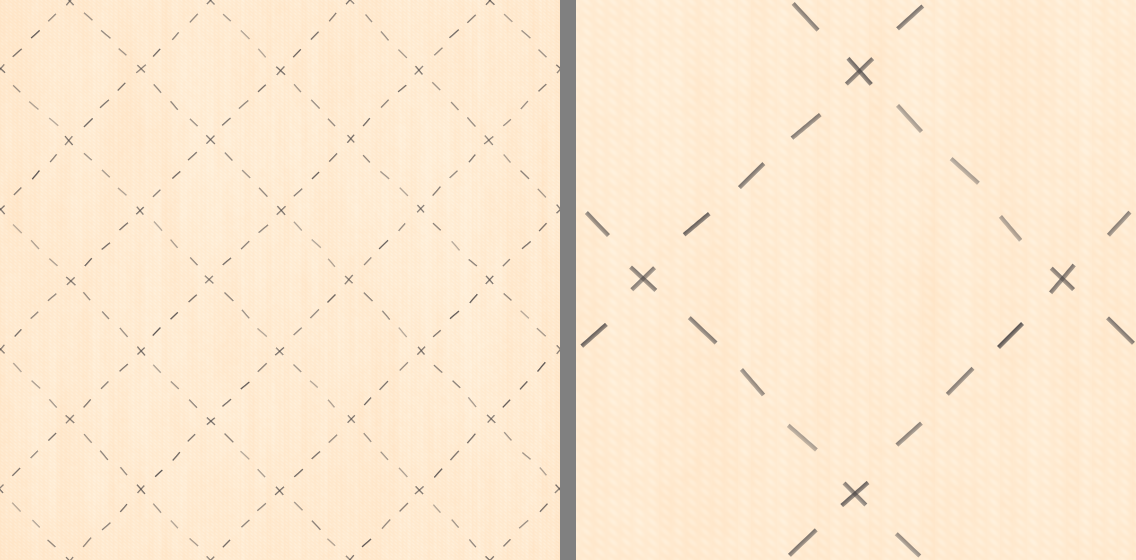
Left: the whole. Right: its middle third, enlarged.
Reproduce this pattern procedurally as a Shadertoy shader.

```glsl
// A diamond lattice of hand-drawn dashes with small crosses at its nodes, on knitted cream cloth.
// Rotated lattice coordinates give each stroke a slot; a wrapped slot id seeds its wobble and fade.
// The cloth sums slanted stitches, column tones and periodic value noise, so everything tiles.

const float TAU = 6.2831853;
const float REPEATS = 4.0;          // diamonds across and down
const float SLOTS = 4.0;            // strokes per diamond edge, the first is a cross arm
const float HALF_LENGTH = 0.0100;   // stroke size, in canvas units
const float HALF_WIDTH = 0.00125;
const float SHIFT = 0.0050;         // total range of the position wobble
const float TILT = 0.20;            // total range of the angle wobble, in radians
const float COLUMNS = 128.0;        // knit columns across
const float ROWS = 168.0;           // stitches up each column
const vec3 CLOTH_DEEP = vec3(1.0, 0.895, 0.775);
const vec3 CLOTH_PALE = vec3(1.0, 0.945, 0.865);
const vec3 INK = vec3(0.29, 0.27, 0.27);

float hash(vec2 p) {
    return fract(sin(dot(p, vec2(127.1, 311.7))) * 43758.5453);
}

// Value noise that repeats after "period" lattice cells
float wrapNoise(vec2 uv, vec2 period) {
    vec2 p = uv * period;
    vec2 i = floor(p), f = fract(p);
    f = f * f * (3.0 - 2.0 * f);
    vec2 lo = mod(i, period), hi = mod(i + 1.0, period);
    return mix(mix(hash(lo), hash(vec2(hi.x, lo.y)), f.x),
               mix(hash(vec2(lo.x, hi.y)), hash(hi), f.x), f.y);
}

// Knitted cloth: stitches, column tones, faint streaks and broad clouds
vec3 cloth(vec2 uv) {
    float column = floor(uv.x * COLUMNS);
    float across = fract(uv.x * COLUMNS);
    float stitch = sin(TAU * (uv.y * ROWS + across * 0.9)) * sin(0.5 * TAU * across);
    float groove = cos(TAU * across);
    float tone = 0.52 + 0.24 * stitch - 0.10 * groove;
    tone += 0.20 * (hash(vec2(mod(column, COLUMNS), 7.0)) - 0.5);
    tone += 0.35 * (wrapNoise(uv, vec2(64.0, 8.0)) - 0.5);
    tone += 0.35 * (wrapNoise(uv, vec2(5.0, 3.0)) - 0.5);
    tone += 0.20 * (wrapNoise(uv, vec2(170.0, 128.0)) - 0.5);
    return mix(CLOTH_DEEP, CLOTH_PALE, clamp(tone, 0.0, 1.0));
}

// Ink cover of one family of strokes: side +1 rises to the right, -1 falls
float strokes(vec2 uv, float side, float pixel) {
    // Lattice coordinates: along the stroke, then across it
    vec2 lattice = vec2(uv.x + uv.y, uv.x - uv.y) * REPEATS - 0.5;
    vec2 q = side > 0.0 ? lattice : lattice.yx;
    vec2 slot = vec2(round(q.x * SLOTS) / SLOTS, round(q.y));
    vec2 node = side > 0.0 ? slot : slot.yx;
    vec2 centre = vec2(node.x + node.y + 1.0, node.x - node.y) / (2.0 * REPEATS);

    // Both arms of a cross share this id, so they move together
    float idPeriod = 2.0 * REPEATS * SLOTS;
    vec2 id = mod(round(centre * idPeriod), idPeriod);
    vec2 seed = id + vec2(41.0, 67.0 + 13.0 * side);
    bool isCross = fract(slot.x) == 0.0;

    // Wobble of place, angle and length
    centre += SHIFT * (vec2(hash(id + 3.0), hash(id + 19.0)) - 0.5);
    float angle = side * TAU / 8.0 + TILT * (hash(seed) - 0.5);
    vec2 dir = vec2(cos(angle), sin(angle));
    vec2 d = uv - centre;
    vec2 local = vec2(dot(d, dir), dot(d, vec2(-dir.y, dir.x)));
    float halfLength = HALF_LENGTH * mix(0.88, 1.12, hash(seed + 5.0));

    // Smoothed box, with a fainter flank on one side
    vec2 edge = abs(local) - vec2(halfLength, HALF_WIDTH);
    vec2 cover = clamp(0.5 - edge / pixel, 0.0, 1.0);
    float flank = mix(0.72, 1.0, smoothstep(-HALF_WIDTH, HALF_WIDTH, local.y));

    // Rising dashes are darker than falling ones
    float fade = hash(seed + 11.0);
    float strength = side > 0.0 ? mix(0.62, 1.0, fade) : mix(0.45, 0.72, fade);
    if (isCross) strength = mix(0.66, 0.82, fade);
    return cover.x * cover.y * flank * strength;
}

void mainImage(out vec4 fragColor, in vec2 fragCoord) {
    vec2 uv = fragCoord / iResolution.xy;
    float pixel = 1.0 / min(iResolution.x, iResolution.y);
    vec3 color = cloth(uv);
    color = mix(color, INK, strokes(uv, -1.0, pixel));
    color = mix(color, INK, strokes(uv, 1.0, pixel));
    fragColor = vec4(color, 1.0);
}
```
